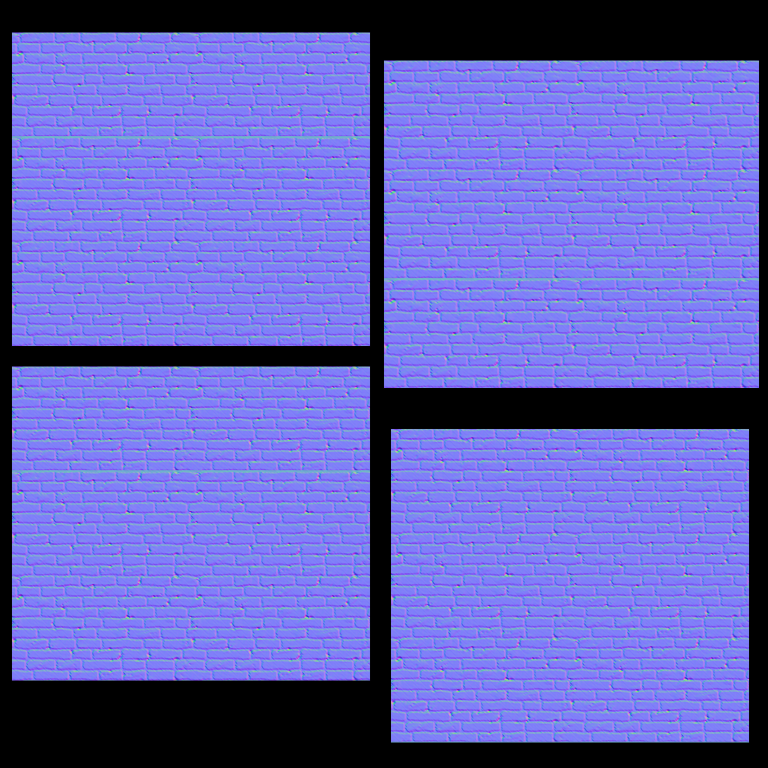
This texture map is drawn by a three.js fragment shader. Its source:

```glsl
#define TILES vec2(2.0, 3.0)
#define COURSES 10.0
#define BRICKS 6.0
#define BRICK_LENGTH 2.85
#define JOINT 0.02
#define BEVEL 0.15
#define RELIEF 0.072
#define PIT_GRID vec2(44.0, 28.0)
#define PIT_DEPTH 0.15
#define GRAIN 0.0035
#define SAMPLE_STEP 0.08
#define EDGE_SOFT 0.0008

varying vec2 vUv;

const float TAU = 6.2831853;

float hash(vec2 p) {
  return fract(sin(dot(p, vec2(127.1, 311.7))) * 4375.85);
}

// Layered sines with whole frequencies, so every tile wraps
float waves(vec2 t) {
  vec2 a = TAU * t;
  float s = sin(3.0 * a.x + 2.0 * a.y + 2.0 * sin(2.0 * a.x - 3.0 * a.y));
  s += 0.7 * sin(7.0 * a.x - 5.0 * a.y + 1.5 * sin(4.0 * a.y + a.x));
  return s / 1.7;
}

float grain(vec2 t) {
  vec2 a = TAU * t;
  float s = sin(27.0 * a.x + 5.0 * a.y + 2.5 * sin(13.0 * a.y - 8.0 * a.x));
  return 0.5 * (s + sin(19.0 * a.y + 11.0 * a.x + 2.5 * sin(23.0 * a.x + 7.0 * a.y)));
}

// Cellular chips knocked out of the wall
float pits(vec2 t) {
  vec2 q = t * PIT_GRID;
  vec2 cell = floor(q);
  float depth = 0.0;
  for (int j = -1; j <= 1; j++) {
    for (int i = -1; i <= 1; i++) {
      vec2 c = cell + vec2(float(i), float(j));
      vec2 id = mod(c, PIT_GRID);
      vec2 centre = c + vec2(hash(id), hash(id + 41.0));
      float radius = mix(0.35, 0.85, hash(id + 73.0));
      float present = step(0.66, hash(id + 19.0));
      float dist = length((q - centre) * vec2(1.0, 1.2));
      depth = max(depth, present * (1.0 - smoothstep(0.0, radius, dist)));
    }
  }
  return depth;
}

// Staggered bricks with uneven joints, as a height in course units
float wallHeight(vec2 t) {
  float rough = grain(t);
  float wear = smoothstep(0.1, 0.95, waves(t + vec2(0.35, 0.1)));
  vec2 q = t * vec2(BRICKS, COURSES);
  q.y += 0.06 * waves(t);
  float row = mod(floor(q.y), COURSES);
  float x = q.x + 0.5 * mod(row, 2.0) + 0.3 * hash(vec2(row, 5.0));
  x += 0.012 * rough;

  float side = 1.0;
  for (int i = 0; i < 2; i++) {
    float k = floor(x) + float(i);
    float shift = 0.5 * (hash(vec2(mod(k, BRICKS), row)) - 0.5);
    side = min(side, abs(x - k - shift));
  }
  float f = fract(q.y);
  vec2 inset = vec2(side * BRICK_LENGTH, min(f, 1.0 - f));
  float corner = 0.26;
  float edge = corner - length(max(corner - inset, 0.0)) + 0.025 * rough;
  float face = smoothstep(JOINT, JOINT + BEVEL, edge);
  float chips = pits(t) * mix(0.1, 1.0, wear) * (1.0 - 0.85 * smoothstep(0.08, 0.3, edge));
  return RELIEF * face * mix(0.75, 1.1, wear) - PIT_DEPTH * chips + GRAIN * rough;
}

// Slopes become a normal colour; upward edges lose some blue
vec3 wallColor(vec2 t) {
  vec2 e = SAMPLE_STEP / vec2(BRICKS * BRICK_LENGTH, COURSES);
  float dx = wallHeight(t + vec2(e.x, 0.0)) - wallHeight(t - vec2(e.x, 0.0));
  float dy = wallHeight(t + vec2(0.0, e.y)) - wallHeight(t - vec2(0.0, e.y));
  vec3 n = normalize(vec3(-vec2(dx, dy) / (2.0 * SAMPLE_STEP), 1.0));
  float blue = 0.5 + 0.475 * n.z - 0.4 * max(n.y, 0.0);
  return vec3(0.5 + 0.5 * n.xy, blue);
}

// Keeps the wall coordinates, coverage and seam row of the panel at this place
void panel(vec2 low, vec2 high, float seamRow, inout vec2 t, inout float cover, inout float seam) {
  vec2 d = abs(vUv - 0.5 * (low + high)) - 0.5 * (high - low);
  float inside = 1.0 - smoothstep(-EDGE_SOFT, EDGE_SOFT, max(d.x, d.y));
  if (inside > cover) {
    cover = inside;
    t = (vUv - low) / (high - low) * TILES;
    seam = 1.0 - smoothstep(0.04, 0.15, abs(t.y - seamRow) * COURSES);
  }
}

void main() {
  vec2 t = vec2(0.0);
  float cover = 0.0;
  float seam = 0.0;
  panel(vec2(0.0156, 0.5495), vec2(0.4818, 0.9577), 2.0, t, cover, seam);
  panel(vec2(0.5000, 0.4948), vec2(0.9883, 0.9212), 1.0, t, cover, seam);
  panel(vec2(0.0156, 0.1139), vec2(0.4818, 0.5228), 2.0, t, cover, seam);
  panel(vec2(0.5091, 0.0332), vec2(0.9753, 0.4414), 0.0, t, cover, seam);

  vec3 color = vec3(0.0);
  if (cover > 0.0) {
    vec3 seamGreen = vec3(0.42, 0.74, 0.76);
    color = mix(wallColor(t), seamGreen, 0.75 * seam) * cover;
  }
  gl_FragColor = vec4(color, 1.0);
}
```
